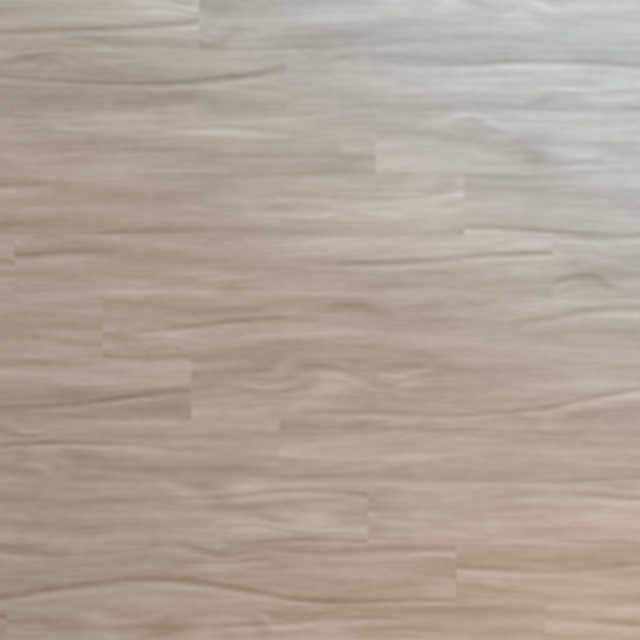
This texture is drawn by a WebGL 1 fragment shader. Its source:

```glsl
precision highp float;
// Pale wood floor: long horizontal planks whose end joints step sideways row by row.
// Each plank offsets its own stretched gradient noise and embossed veins; neighbours
// blend over a narrow seam, and cool daylight washes over the upper right corner.

uniform vec2 u_resolution;

float hash(vec2 p) {
  return fract(sin(dot(p, vec2(127.1, 311.7))) * 43758.545);
}

vec2 gradient(vec2 cell) {
  float angle = 6.2832 * hash(cell);
  return vec2(cos(angle), sin(angle));
}

// Gradient noise, roughly -0.7 to 0.7
float noise(vec2 p) {
  vec2 i = floor(p), f = fract(p);
  vec2 w = f * f * f * (f * (f * 6.0 - 15.0) + 10.0);
  vec2 e = vec2(1.0, 0.0);
  float low = mix(dot(gradient(i), f), dot(gradient(i + e), f - e), w.x);
  float high = mix(dot(gradient(i + e.yx), f - e.yx), dot(gradient(i + 1.0), f - 1.0), w.x);
  return mix(low, high, w.y);
}

float bump(float x, float width) {
  return exp(-x * x / (width * width));
}

// Brightness offset of the wood in one plank
float grain(vec2 p, vec2 plank) {
  float seed = hash(plank + 3.7);
  vec2 q = p + vec2(seed * 37.0, hash(plank + 9.1) * 23.0);
  q.y += 0.014 * noise(q * vec2(3.5, 9.0));

  // Broad bands, streaks and fine fibres
  float tone = 0.03 * (seed - 0.5);
  tone += 0.085 * noise(q * vec2(1.8, 24.0));
  tone += 0.048 * noise(q * vec2(6.0, 58.0));
  tone += 0.03 * noise(q * vec2(14.0, 125.0));

  // Short curled figure in scattered patches
  float patches = smoothstep(0.0, 0.35, noise(q * vec2(4.0, 12.0) + 5.0));
  float curl = q.y + 0.03 * noise(q * vec2(11.0, 20.0));
  tone += 0.1 * patches * noise(vec2(q.x * 11.0, curl * 58.0));

  // Meandering veins: a dark crease with a lit lip below it
  float height = q.y * 13.0 + (seed - 0.5) * 1.3 * p.x + 0.7 * noise(q * vec2(2.2, 3.0));
  float d = fract(height) - 0.5;
  float strength = smoothstep(-0.25, 0.35, noise(vec2(q.x * 2.0, floor(height) * 7.3 + 0.4)));
  tone += strength * (0.048 * bump(d + 0.08, 0.08) - 0.07 * bump(d - 0.04, 0.07));
  return tone;
}

// One row of planks, softly joined end to end
float plankRow(vec2 p, float row) {
  float u = (p.x - 0.449 - 0.138 * row) / 0.84 - 0.5;
  float plank = floor(u);
  float seam = smoothstep(0.495, 0.505, fract(u));
  return mix(grain(p, vec2(plank, row)), grain(p, vec2(plank + 1.0, row)), seam);
}

void main() {
  vec2 p = gl_FragCoord.xy / u_resolution;

  // Rows counted downwards
  float v = (0.922 - p.y) / 0.0964 - 0.5;
  float row = floor(v);
  float seam = smoothstep(0.44, 0.56, fract(v));
  float wood = mix(plankRow(p, row), plankRow(p, row + 1.0), seam);

  // Warm wood tint, brighter to the right and redder at the bottom
  vec3 color = mix(vec3(0.652, 0.602, 0.545), vec3(0.718, 0.66, 0.602), p.x);
  color += vec3(0.008, -0.006, -0.016) * (1.0 - smoothstep(0.0, 0.5, p.y));

  // Dim lower left, cool daylight from the upper right
  color -= 0.03 * smoothstep(0.75, 0.0, length(p - vec2(0.1, 0.08)));
  float daylight = smoothstep(0.75, 1.6, p.y + 0.6 * p.x);
  color = mix(color, vec3(0.745, 0.762, 0.762), daylight);

  // Grain, slightly stronger in blue, and a fine mottle
  color += wood * vec3(0.96, 1.0, 1.04);
  color += 0.016 * noise(p * vec2(45.0, 75.0)) + 0.012 * noise(p * vec2(80.0, 150.0));
  gl_FragColor = vec4(color, 1.0);
}
```
